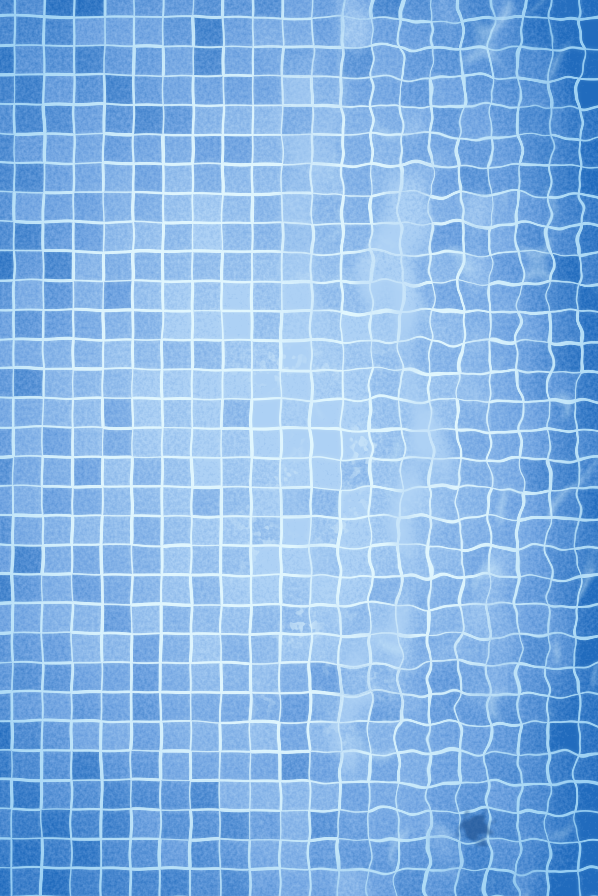
A Shadertoy shader for this texture:

```glsl
// Pool mosaic under water: about 20 x 30.5 small blue tiles with pale grout.
// Gradient noise bends the grid more strongly on the right, where ripples pass,
// and adds grain, hazy streaks and foam over a bright centre with deep edges.

float hash(vec2 p) {
    vec3 q = fract(p.xyx * vec3(0.1031, 0.1030, 0.0973));
    q += dot(q, q.yzx + 33.33);
    return fract((q.x + q.y) * q.z);
}

float cornerSlope(vec2 corner, vec2 offset) {
    float angle = 6.2832 * hash(corner + 71.0);
    return dot(vec2(cos(angle), sin(angle)), offset);
}

float noise(vec2 p) {
    vec2 i = floor(p), f = fract(p);
    vec2 s = f * f * f * (f * (f * 6.0 - 15.0) + 10.0);
    vec2 e = vec2(1, 0);
    return mix(mix(cornerSlope(i, f), cornerSlope(i + e, f - e), s.x),
               mix(cornerSlope(i + e.yx, f - e.yx), cornerSlope(i + 1.0, f - 1.0), s.x), s.y);
}

// Grout coverage for one direction; each tile edge has its own thickness
float grout(float across, float along, float seed, float aa) {
    float edge = round(across);
    float vary = hash(vec2(edge + seed, floor(along) + 7.0));
    float width = mix(0.022, 0.058, vary);
    float d = abs(across - edge);
    float core = 1.0 - smoothstep(width - aa, width + aa, d);
    float halo = exp(-d * d * 130.0);
    return clamp(core * mix(0.72, 1.0, vary) + 0.16 * halo, 0.0, 1.0);
}

// Water blue from deep (0) through middle (0.5) to pale (1)
vec3 waterBlue(float t) {
    vec3 low = mix(vec3(0.13, 0.42, 0.74), vec3(0.44, 0.64, 0.88), clamp(t * 2.0, 0.0, 1.0));
    return mix(low, vec3(0.68, 0.82, 0.96), clamp(t * 2.0 - 1.0, 0.0, 1.0));
}

void mainImage(out vec4 fragColor, in vec2 fragCoord) {
    vec2 uv = fragCoord / iResolution.xy;
    vec2 flat_ = uv * vec2(20.08, 30.51) - vec2(0.5, 0.91);
    float aa = 0.6 * 20.08 / iResolution.x;

    // Slight lean of the whole grid, then ripple distortion
    float ripple = smoothstep(0.42, 0.72, uv.x);
    vec2 g = flat_ + vec2(0.12 * (1.0 - uv.y), 0.12 * (uv.x - 0.5));
    vec2 bend = vec2(noise(flat_ * vec2(0.5, 0.95)), noise(flat_ * vec2(0.85, 0.5) + 40.0));
    g += bend * mix(0.07, 0.3, ripple);
    g += 0.1 * ripple * vec2(noise(flat_ * 1.9 + 9.0), noise(flat_ * 1.7 + 23.0));

    // Broad light: bright middle, deep right side and lower corners
    vec2 away = (uv - vec2(0.47, 0.52)) / vec2(0.54, 0.56);
    float glow = exp(-dot(away, away));
    float light = glow * 0.98 + 0.1 * noise(uv * vec2(4.0, 6.0));
    light -= 0.22 * smoothstep(0.82, 1.0, uv.x);
    light -= 0.12 * smoothstep(0.2, 0.0, uv.y) * smoothstep(0.5, 0.0, uv.x);

    // Individual tile tones, with occasional darker tiles
    vec2 tile = floor(g);
    float tone = 0.28 * (hash(tile + 3.0) - 0.42) - 0.16 * step(0.86, hash(tile + 51.0));
    light += tone * mix(1.0, 0.6, max(ripple, glow * 0.6));

    // Fine mottled grain
    float grain = noise(flat_ * vec2(9.0, 8.0)) + 0.7 * noise(flat_ * 17.0 + 5.0);
    light += 0.17 * grain;

    // Hazy streaks of water, mostly vertical, over the rippled part
    float streak = noise(uv * vec2(11.0, 5.0) + 14.0) + 0.5 * noise(flat_ * vec2(0.9, 0.6) + 31.0);
    float band = exp(-pow((uv.x - 0.68) / 0.2, 2.0));
    float haze = band * smoothstep(-0.05, 0.5, streak);
    vec3 color = mix(waterBlue(light), waterBlue(light + 0.3), haze);

    // Grout lines, softened below the haze
    float vertical = grout(g.x, g.y, 0.0, aa);
    float horizontal = grout(g.y, g.x, 90.0, aa);
    float lines = max(vertical, horizontal) * (1.0 - 0.5 * haze);
    vec3 groutColor = mix(vec3(0.60, 0.82, 0.96), vec3(0.90, 0.98, 1.0), smoothstep(0.1, 0.75, glow));
    color = mix(color, groutColor, lines * 0.93);

    // Thin bright ripple crests
    float crest = 1.0 - abs(noise(flat_ * vec2(0.55, 0.4) + 60.0)) * 9.0;
    float broken = smoothstep(0.05, 0.4, noise(flat_ * 0.6 + 80.0));
    color = mix(color, vec3(0.82, 0.93, 0.99), 0.4 * ripple * broken * max(crest, 0.0));

    // Foam flecks in clumps down the centre
    vec2 core = (uv - vec2(0.53, 0.42)) / vec2(0.12, 0.25);
    float clump = smoothstep(0.05, 0.35, noise(flat_ * 0.55 + 17.0)) * exp(-dot(core, core));
    float fleck = smoothstep(0.02, 0.3, noise(flat_ * 3.2) + 0.5 * noise(flat_ * 7.0));
    color = mix(color, vec3(0.85, 0.94, 0.99), 0.8 * clump * fleck);

    // One stained tile near the lower right
    vec2 stainOffset = (uv - vec2(0.797, 0.076)) * vec2(20.08, 30.51);
    float stain = 1.0 - smoothstep(0.3, 0.62, length(stainOffset) + 0.4 * noise(flat_ * 3.0));
    color = mix(color, vec3(0.13, 0.32, 0.56), 0.65 * stain);

    fragColor = vec4(color, 1.0);
}
```
